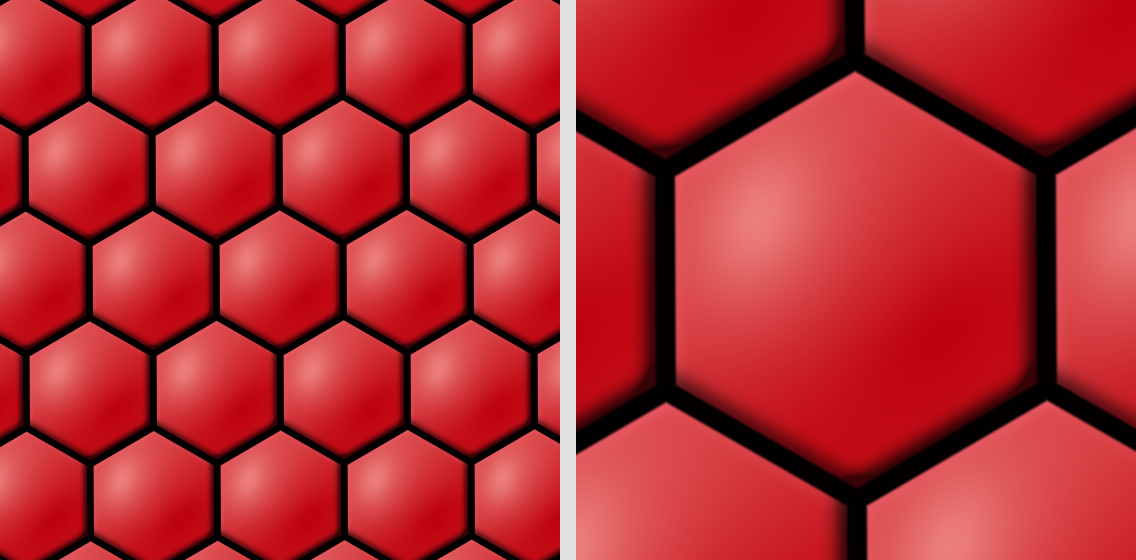
Left, the full canvas; right, a detail of the centre.
Reproduce this pattern procedurally as a WebGL 2 fragment shader.

```glsl
#version 300 es
precision highp float;
// Glossy red hexagonal tiles in staggered rows, parted by black joints.
// Each tile is a diagonal gradient with a soft highlight, a deep red pool,
// and bevels summed over its six edges. The whole grid is tilted slightly.

#define PITCH 0.2268        // distance between tile centres
#define TILT 0.0045         // grid rotation in radians
#define JOINT 0.026         // half width of the joint, in pitches
#define BEVEL 0.036         // reach of the dark bevel, in pitches
#define RIM 0.024           // reach of the light rim, in pitches
#define LIGHT_DIR vec2(-0.57, 0.82)
#define DEEP_RED vec3(0.765, 0.045, 0.085)
#define SOFT_RED vec3(0.855, 0.275, 0.285)
#define GLOW_PINK vec3(0.925, 0.52, 0.505)
#define POOL_RED vec3(0.735, 0.0, 0.055)
#define RIM_PINK vec3(0.92, 0.36, 0.41)
#define JOINT_BLACK vec3(0.008, 0.0, 0.0)

uniform vec2 u_resolution;
out vec4 fragColor;

mat2 rotation(float angle) {
    float c = cos(angle), s = sin(angle);
    return mat2(c, s, -s, c);
}

// Offset from the nearest centre of a hexagonal lattice with unit pitch
vec2 hexLocal(vec2 p) {
    vec2 cell = vec2(1.0, sqrt(3.0));
    vec2 a = mod(p + 0.5 * cell, cell) - 0.5 * cell;
    vec2 b = mod(p, cell) - 0.5 * cell;
    return dot(a, a) < dot(b, b) ? a : b;
}

// Elliptical falloff, 1 at the centre
float softSpot(vec2 p, vec2 centre, float angle, vec2 radius) {
    vec2 q = rotation(-angle) * (p - centre) / radius;
    return exp(-dot(q, q));
}

vec3 tileFace(vec2 p) {
    float slope = smoothstep(-0.36, 0.48, dot(p, LIGHT_DIR));
    vec3 color = mix(DEEP_RED, SOFT_RED, slope);
    float halo = softSpot(p, vec2(-0.23, 0.14), 1.1, vec2(0.32, 0.23));
    float core = softSpot(p, vec2(-0.26, 0.17), 1.2, vec2(0.17, 0.11));
    color = mix(color, GLOW_PINK, 0.5 * halo + 0.42 * core);
    float pool = softSpot(p, vec2(0.22, -0.15), 0.75, vec2(0.23, 0.12));
    return mix(color, POOL_RED, 0.85 * pool);
}

void main() {
    float scale = min(u_resolution.x, u_resolution.y) * PITCH;
    vec2 p = rotation(-TILT) * (gl_FragCoord.xy - 0.5 * u_resolution) / scale;
    p = hexLocal(p);

    // Edge distance, with light and shade gathered from all six sides
    float edge = 1.0, shade = 0.0, rim = 0.0;
    for (int i = 0; i < 6; i++) {
        float angle = radians(60.0) * float(i);
        vec2 normal = vec2(cos(angle), sin(angle));
        float inset = max(0.5 - dot(p, normal) - JOINT, 0.0);
        float facing = dot(normal, LIGHT_DIR);
        edge = min(edge, 0.5 - dot(p, normal));
        float dark = inset / BEVEL;
        float lit = inset / RIM;
        shade += exp(-dark * dark) * smoothstep(0.1, -0.7, facing);
        rim += exp(-lit * lit) * smoothstep(0.1, 0.9, facing);
    }

    vec3 color = mix(tileFace(p), RIM_PINK, 0.6 * min(rim, 1.0));
    color *= 1.0 - 0.72 * min(shade, 1.0);

    // Joint, softened by about one canvas pixel
    float blur = max(0.75 / scale, 0.006);
    color = mix(JOINT_BLACK, color, smoothstep(JOINT - blur, JOINT + blur, edge));
    fragColor = vec4(color, 1.0);
}
```
